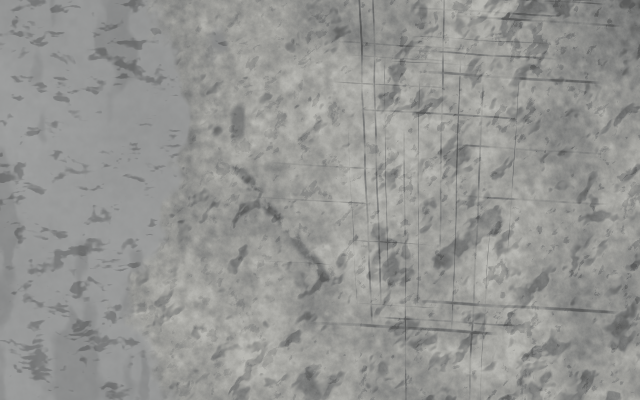
Give the GLSL for this texture, as a Shadertoy shader.

```glsl
float hash(vec2 p) {
    return fract(sin(dot(p, vec2(127.1, 311.7))) * 43758.5453);
}

float noise(vec2 p) {
    vec2 i = floor(p), f = fract(p);
    f = f * f * (3.0 - 2.0 * f);
    return mix(mix(hash(i), hash(i + vec2(1, 0)), f.x),
               mix(hash(i + vec2(0, 1)), hash(i + vec2(1, 1)), f.x), f.y);
}

float fbm(vec2 p) {
    float sum = 0.0, amp = 0.516;
    for (int i = 0; i < 5; i++) {
        sum += amp * noise(p);
        p = mat2(1.6, 1.2, -1.2, 1.6) * p + 7.3;
        amp *= 0.5;
    }
    return sum;
}

// Octaves without rotation keep stretched features aligned
float streakFbm(vec2 p) {
    return 0.5 * noise(p) + 0.28 * noise(p * 2.1 + 3.7) + 0.22 * noise(p * 4.3 + 9.1);
}

// Soft line of given half width, faded at both ends and broken along its length
float scratch(float across, float along, float from, float to, float width, float seed) {
    float line = 1.0 - smoothstep(width * 0.4, width * 1.7, abs(across));
    float span = smoothstep(from, from + 0.06, along) * (1.0 - smoothstep(to - 0.04, to, along));
    float wear = 0.25 + 0.75 * smoothstep(0.35, 0.7, streakFbm(vec2(along * 16.0, seed * 5.3)));
    return line * span * wear;
}

float scratches(vec2 p) {
    float ink = 0.0;
    vec2 wobble = 0.004 * vec2(noise(p * 9.0), noise(p * 9.0 + 40.0));
    // Upright scratches, leaning further with distance to the right
    for (int i = 0; i < 11; i++) {
        float k = float(i), h = hash(vec2(k, 3.0));
        float x = 0.88 + 0.4 * pow(k / 10.0, 1.3) + 0.025 * h;
        float lean = mix(-0.05, 0.07, k / 10.0);
        float from = 0.5 * hash(vec2(k, 8.0)) - 0.1;
        float s = scratch(p.x + wobble.x - x - lean * (p.y - 0.5), p.y, from,
                          from + 0.45 + 0.6 * h, 0.0012 + 0.0016 * h * h, k);
        ink = max(ink, s * (0.55 + 0.45 * h));
    }
    // Level scratches, falling slightly to the right
    for (int i = 0; i < 24; i++) {
        float k = float(i), h = hash(vec2(k, 17.0));
        float y = 0.06 + 0.98 * pow(hash(vec2(k, 23.0)), 0.75);
        float from = 0.58 + 0.6 * hash(vec2(k, 31.0));
        float s = scratch(p.y + wobble.y - y + 0.06 * (p.x - 1.0), p.x, from,
                          from + 0.15 + 0.4 * h, 0.0012 + 0.0024 * h * h, k + 60.0);
        ink = max(ink, s * (0.4 + 0.5 * h));
    }
    return ink;
}

void mainImage(out vec4 fragColor, in vec2 fragCoord) {
    vec2 p = fragCoord / iResolution.y;
    float broad = fbm(p * 3.0 + 11.0), mottle = fbm(p * 9.0), grit = fbm(p * 55.0);
    vec2 warped = p + 0.03 * (vec2(fbm(p * 16.0 + 5.0), fbm(p * 16.0 + 25.0)) - 0.5);

    // Worn stone with grain and pale flecks
    float stone = 0.612 + 0.16 * (broad - 0.5) + 0.20 * (mottle - 0.5) + 0.20 * (grit - 0.5);
    stone += 0.03 * smoothstep(0.5, 0.7, fbm(p * 14.0 + 70.0));

    // Dark blotches drawn out down to the right
    vec2 slant = mat2(0.75, 0.66, -0.66, 0.75) * warped;
    float blotch = streakFbm(slant * vec2(27.0, 15.0) + 4.0) + 0.3 * (broad - 0.5);
    float amount = smoothstep(0.3, 1.2, p.x);
    float spots = smoothstep(0.62, 0.79, blotch + 0.05 * amount + 0.22 * (grit - 0.5));
    float specks = smoothstep(0.64, 0.76, fbm(slant * vec2(60.0, 38.0)) + 0.25 * (mottle - 0.5));
    stone -= 0.15 * spots + 0.10 * specks * (0.5 + 0.5 * amount);

    // Crumbling diagonal trail and one oval smudge
    vec2 rel = warped - vec2(0.59, 0.59), dir = vec2(0.23, -0.29);
    float t = clamp(dot(rel, dir) / dot(dir, dir), 0.0, 1.0);
    float trail = 1.0 - smoothstep(0.004, 0.021, length(rel - dir * t));
    stone -= 0.16 * trail * smoothstep(0.38, 0.58, fbm(p * 32.0 + 3.0));
    float oval = length((warped - vec2(0.597, 0.69)) / vec2(0.023, 0.058));
    stone -= 0.15 * (1.0 - smoothstep(0.6, 1.1, oval)) * (0.7 + 0.6 * (grit - 0.2));
    stone -= 0.20 * scratches(p);

    // Smooth coat on the left with upright stains and small level smudges
    float coat = 0.604 + 0.05 * (broad - 0.5) + 0.03 * (grit - 0.5);
    float stain = smoothstep(0.52, 0.64, streakFbm(warped * vec2(11.0, 3.5) + 2.0) + 0.3 * (mottle - 0.5));
    float smudge = streakFbm(warped * vec2(21.0, 36.0) + 50.0) + 0.25 * (mottle - 0.5);
    coat -= 0.05 * stain + 0.12 * smoothstep(0.58, 0.74, smudge);
    float edge = 0.38 - p.x + 0.5 * (fbm(p * vec2(7.0, 4.5) + 31.0) - 0.5);
    float coated = smoothstep(-0.03, 0.03, edge);
    float tone = mix(stone, coat, coated);

    // Uneven light and the shaded upper right corner
    float corner = 1.0 - smoothstep(0.05, 0.38, length((p - vec2(1.6, 1.0)) * vec2(0.9, 1.0)));
    tone -= 0.11 * corner * (0.5 + mottle);
    tone -= 0.03 * smoothstep(1.2, 1.6, p.x);
    tone += 0.02 * (1.0 - smoothstep(0.0, 0.6, length(p - vec2(1.0, 0.55))));

    vec3 warm = mix(vec3(0.995, 1.005, 1.0), vec3(1.005, 1.005, 0.98), smoothstep(0.45, 0.65, tone));
    vec3 tint = mix(warm, vec3(0.99, 1.0, 1.005), 0.8 * coated);
    fragColor = vec4(clamp(tone, 0.36, 0.72) * tint, 1.0);
}
```
